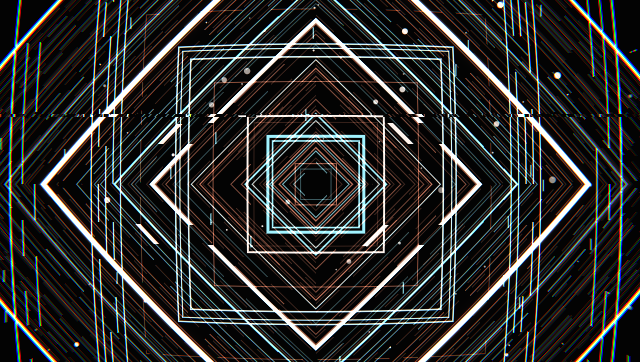
A Shadertoy shader for this background:

```glsl
// Neon tunnel of nested squares and diamonds on black, with dust, glitches and colour fringes.

const vec3 WHITE = vec3(1.0, 0.95, 0.92);
const vec3 CYAN = vec3(0.62, 0.94, 1.0);
const vec3 COPPER = vec3(0.78, 0.46, 0.36);

float hash(float n) {
    return fract(sin(n * 12.9898) * 43758.547);
}

// Antialiased stroke at distance d from its centre line.
float stroke(float d, float halfWidth) {
    return clamp((halfWidth - abs(d)) * iResolution.y + 0.5, 0.0, 1.0);
}

float square(vec2 p, float r, float halfWidth) {
    return stroke(max(abs(p.x), abs(p.y)) - r, halfWidth);
}

float diamondDistance(vec2 p, float r) {
    return (abs(p.x) + abs(p.y) - r) * 0.7071;
}

float diamond(vec2 p, float r, float halfWidth) {
    return stroke(diamondDistance(p, r), halfWidth);
}

// Random gaps along a line.
float dash(float along, float seed, float gaps) {
    return step(gaps, hash(floor(along) + seed * 17.3));
}

vec3 fineLines(vec2 p) {
    vec3 c = vec3(0.0);
    // Faint diamonds, denser away from the centre
    for (int i = 0; i < 44; i++) {
        float k = float(i);
        float r = 0.05 + 0.03 * k + 0.022 * hash(k + 3.0);
        float u = p.x - p.y * sign(p.x * p.y);
        vec3 tint = hash(k + 9.1) < 0.62 ? COPPER : CYAN;
        float level = 0.3 + 0.55 * hash(k + 5.7);
        c += tint * level * diamond(p, r, 0.0013) * dash(u * 8.0, k, 0.2);
        c += COPPER * 0.35 * diamond(p, r + 0.011, 0.0011) * dash(u * 13.0, k + 50.0, 0.4);
    }
    // Paired copper diamonds
    for (int i = 0; i < 3; i++) {
        float k = float(i);
        c += COPPER * 0.8 * diamond(p, 0.101 + 0.018 * k, 0.0016);
        c += COPPER * 0.6 * diamond(p, 0.303 + 0.024 * k, 0.0014);
    }
    // Thin squares
    c += COPPER * 0.8 * square(p, 0.057, 0.0014);
    c += CYAN * 0.4 * square(p, 0.042, 0.0012);
    c += COPPER * 0.3 * square(p, 0.172, 0.0012);
    c += COPPER * 0.7 * square(p, 0.288, 0.0014);
    c += COPPER * 0.55 * square(p, 0.505, 0.0013) * dash((p.x + p.y) * 24.0, 4.0, 0.4);
    return c;
}

vec3 boldLines(vec2 p) {
    vec3 c = vec3(0.0);
    // Tall side lines in two clusters
    for (int i = 0; i < 8; i++) {
        float k = float(i);
        float r = i < 5 ? 0.568 + 0.024 * k : 0.861 + 0.046 * (k - 5.0);
        float solid = i == 0 || i == 4 || i == 7 ? 1.0 : dash(p.y * 9.0 + sign(p.x) * 30.0, k, 0.35);
        c += mix(CYAN, WHITE, hash(k + 1.0)) * solid * square(p, r, i == 7 ? 0.003 : 0.002);
    }
    // Large square frames
    c += mix(CYAN, WHITE, 0.5) * (square(p, 0.398, 0.0022) + square(p, 0.385, 0.0017));
    c += mix(CYAN, WHITE, 0.6) * square(p, 0.36, 0.0023);
    // Central frames
    c += WHITE * square(p, 0.19, 0.0027);
    c += CYAN * (square(p, 0.133, 0.0042) + square(p, 0.12, 0.0022));
    // Cyan diamonds
    c += CYAN * (diamond(p, 0.196, 0.0023) + 0.7 * diamond(p, 0.177, 0.0014));
    c += CYAN * (diamond(p, 0.586, 0.0023) + 0.5 * diamond(p, 0.567, 0.0014));
    c += CYAN * 0.9 * diamond(p, 0.972, 0.002);
    // White diamond with two slabs slipped sideways
    float slab = step(0.114, abs(p.y)) * step(abs(p.y), 0.172);
    vec2 q = p + vec2(slab * (p.y > 0.0 ? 0.09 : 0.16), 0.0);
    c += WHITE * diamond(q, 0.469, 0.0058);
    // Heavy outer diamonds with a soft halo
    c += WHITE * (diamond(p, 0.829, 0.0088) + diamond(p, 1.382, 0.0065));
    c += COPPER * 0.25 * exp(-110.0 * abs(diamondDistance(p, 0.829)));
    return c;
}

vec3 particles(vec2 p) {
    vec3 c = vec3(0.0);
    for (int i = 0; i < 70; i++) {
        float k = float(i);
        vec2 at = vec2(1.8, 1.04) * (vec2(hash(k + 20.3), hash(k + 71.9)) - 0.5);
        float size = 0.002 + 0.008 * pow(hash(k + 40.7), 5.0);
        c += WHITE * (0.5 + 0.5 * hash(k + 2.2)) * stroke(length(p - at), size);
        // Short upright ticks
        if (i < 24) {
            vec2 d = abs(p - at.yx * vec2(1.7, 0.55));
            c += CYAN * 0.8 * stroke(max(d.x, d.y - 0.014), 0.0018);
        }
    }
    return c;
}

vec3 scene(vec2 p) {
    // Thin horizontal tear
    float tear = step(abs(p.y - 0.19), 0.0035);
    p.x += tear * 0.09 * (hash(floor(p.x * 26.0)) - 0.5);
    vec2 bulged = p * (1.0 + 0.18 * dot(p, p));
    return min(fineLines(bulged) + boldLines(bulged) + particles(p), 1.0);
}

void mainImage(out vec4 fragColor, in vec2 fragCoord) {
    vec2 p = (fragCoord - 0.5 * iResolution.xy) / iResolution.y + vec2(0.0115, 0.009);
    // Colour fringes grow toward the rim
    float fringe = 0.0045 * dot(p, p);
    vec3 color = vec3(scene(p * (1.0 + fringe)).r, scene(p).g, scene(p * (1.0 - fringe)).b);
    fragColor = vec4(0.012 + color, 1.0);
}
```
